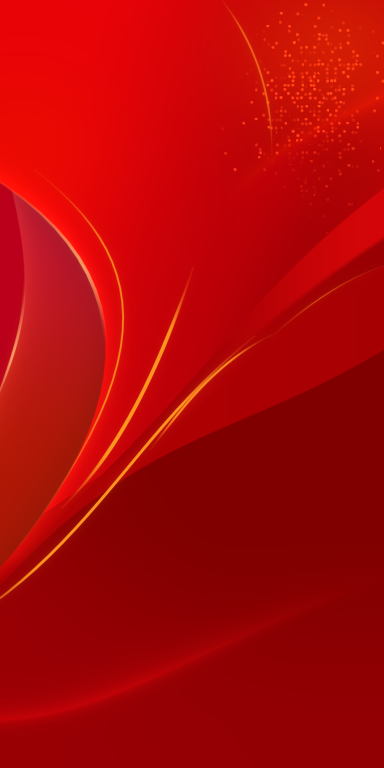
This background is drawn by a Shadertoy shader. Its source:

```glsl
// Flowing red silk folds with a glassy petal, gold threads and fine sparkle.

// Units: x runs 0..1 and y runs 0..2 from the lower left.
const vec3 SCARLET   = vec3(0.91, 0.01, 0.03);
const vec3 RED       = vec3(0.74, 0.00, 0.03);
const vec3 CRIMSON   = vec3(0.64, 0.00, 0.02);
const vec3 DEEP      = vec3(0.50, 0.00, 0.00);
const vec3 EMBER     = vec3(0.85, 0.14, 0.01);
const vec3 PETAL_TOP = vec3(0.76, 0.08, 0.17);
const vec3 PETAL_LOW = vec3(0.70, 0.09, 0.02);
const vec3 HOLLOW    = vec3(0.73, 0.00, 0.10);
const vec3 GOLD      = vec3(1.00, 0.58, 0.12);
const vec3 PALE_GOLD = vec3(1.00, 0.70, 0.42);
const int  SEGMENTS  = 24;
const float SPECK_CELL = 0.011;

float softness;

vec2 hash2(vec2 p) {
    vec3 q = fract(p.xyx * vec3(0.1031, 0.1030, 0.0973));
    q += dot(q, q.yzx + 33.33);
    return fract((q.xx + q.yz) * q.zy);
}

// Cubic passing through a, b, c, d at equal parameter steps.
vec2 cubicPoint(vec2 a, vec2 b, vec2 c, vec2 d, float t) {
    float s = 3.0 * t, s1 = s - 1.0, s2 = s - 2.0, s3 = s - 3.0;
    return -a * s1 * s2 * s3 / 6.0 + b * s * s2 * s3 / 2.0
         - c * s * s1 * s3 / 2.0 + d * s * s1 * s2 / 6.0;
}

// Signed distance (positive left of travel) and parameter along the cubic.
vec2 curve(vec2 p, vec2 a, vec2 b, vec2 c, vec2 d) {
    vec2 from = a, result = vec2(0.0);
    float nearest = 1e9;
    for (int i = 0; i < SEGMENTS; i++) {
        vec2 to = cubicPoint(a, b, c, d, float(i + 1) / float(SEGMENTS));
        vec2 e = to - from, q = p - from;
        float h = clamp(dot(q, e) / dot(e, e), 0.0, 1.0);
        float len = length(q - e * h);
        if (len < nearest) {
            nearest = len;
            float side = e.x * q.y - e.y * q.x < 0.0 ? -1.0 : 1.0;
            result = vec2(side * len, (float(i) + h) / float(SEGMENTS));
        }
        from = to;
    }
    return result;
}

float inside(float d) { return smoothstep(-softness, softness, d); }

float glow(vec2 p, vec2 centre, vec2 radius) {
    vec2 q = (p - centre) / radius;
    return exp(-dot(q, q));
}

// Thread with a crisp core, a faint halo and tapered ends.
float thread(vec2 k, float width) {
    float taper = smoothstep(0.0, 0.3, k.y) * smoothstep(1.0, 0.7, k.y);
    float w = width * (0.35 + 0.65 * taper);
    float core = 1.0 - smoothstep(w - softness * 0.5, w + softness, abs(k.x));
    return (core + 0.16 * exp(-abs(k.x) / 0.008)) * (0.12 + 0.88 * taper);
}

void mainImage(out vec4 fragColor, in vec2 fragCoord) {
    vec2 p = fragCoord / iResolution.xy * vec2(1.0, 2.0);
    softness = 1.0 / iResolution.x;

    // Upper silk, lit from the left and warm in the right corner
    vec3 col = mix(SCARLET, RED, smoothstep(0.1, 0.72, p.x + 0.3 * (1.6 - p.y)));
    col = mix(col, vec3(0.92, 0.05, 0.0), 0.7 * glow(p, vec2(0.06, 1.62), vec2(0.22, 0.2)));
    col = mix(col, EMBER, 0.8 * glow(p, vec2(0.88, 1.87), vec2(0.26, 0.22)));
    col = mix(col, vec3(0.62, 0.03, 0.0), 0.6 * glow(p, vec2(0.84, 1.56), vec2(0.18, 0.15)));

    // Fine sparkle, one random speck per cell
    vec2 cell = floor(p / SPECK_CELL), seed = hash2(cell);
    float speckDist = length(fract(p / SPECK_CELL) - 0.25 - 0.5 * seed) * SPECK_CELL;
    float speckArea = glow(p, vec2(0.81, 1.73), vec2(0.12, 0.18));
    float lit = step(1.0 - 0.65 * speckArea, hash2(cell + 71.0).x);
    col += vec3(0.36, 0.25, 0.10) * lit * seed.y * (1.0 - smoothstep(0.001, 0.001 + 2.0 * softness, speckDist));

    // Overlapping folds sweeping to the right
    vec2 fold = curve(p, vec2(0.36, 0.87), vec2(0.53, 1.34), vec2(0.70, 1.58), vec2(1.04, 1.77));
    vec3 foldColor = mix(RED, CRIMSON, smoothstep(0.03, 0.24, -fold.x));
    col = mix(col, foldColor, 0.85 * smoothstep(-0.004, 0.02, -fold.x) * smoothstep(1.0, 0.6, fold.y));
    col += vec3(0.10, 0.02, 0.0) * exp(-abs(fold.x) / 0.02) * smoothstep(0.4, 0.8, fold.y);
    vec2 bandTop = curve(p, vec2(0.34, 0.84), vec2(0.55, 1.07), vec2(0.76, 1.30), vec2(1.04, 1.54));
    vec2 bandLow = curve(p, vec2(0.32, 0.78), vec2(0.50, 0.98), vec2(0.72, 1.18), vec2(1.04, 1.41));
    vec3 bandColor = mix(CRIMSON, vec3(0.83, 0.02, 0.03), smoothstep(0.45, 1.0, p.x));
    col = mix(col, bandColor, inside(-bandTop.x));
    vec3 sheet = mix(vec3(0.71, 0.0, 0.02), vec3(0.60, 0.0, 0.01), smoothstep(0.4, 1.0, p.x));
    col = mix(col, sheet, smoothstep(-0.006, 0.012, -bandLow.x));
    vec2 veil = curve(p, vec2(0.43, 0.875), vec2(0.586, 1.01), vec2(0.781, 1.185), vec2(1.02, 1.315));
    col = mix(col, vec3(0.67, 0.0, 0.01), 0.8 * inside(-veil.x));

    // Dark lower cloth and its soft ridge
    vec2 hem = curve(p, vec2(-0.04, 0.43), vec2(0.326, 0.755), vec2(0.664, 0.922), vec2(1.042, 1.115));
    vec3 cloth = mix(vec3(0.62, 0.0, 0.02), DEEP, smoothstep(0.0, 0.6, p.x * 0.6 + 0.4 * p.y));
    cloth = mix(cloth, vec3(0.59, 0.0, 0.015), 0.8 * smoothstep(0.65, 0.1, p.y));
    vec2 ridge = curve(p, vec2(-0.026, 0.125), vec2(0.286, 0.19), vec2(0.625, 0.341), vec2(1.04, 0.51));
    float ridgeWidth = ridge.x > 0.0 ? 0.035 : 0.014;
    cloth += vec3(0.17, 0.01, 0.015) * exp(-abs(ridge.x) / ridgeWidth) * smoothstep(1.1, 0.3, ridge.y);
    col = mix(col, cloth, inside(-hem.x));

    // Glassy petal, its shining rim and the hollow behind it
    vec2 rim = curve(p, vec2(-0.04, 1.55), vec2(0.247, 1.245), vec2(0.229, 0.872), vec2(-0.065, 0.45));
    vec2 lip = curve(p, vec2(0.02, 1.55), vec2(0.0625, 1.31), vec2(0.044, 1.115), vec2(-0.04, 0.89));
    float rimLight = exp(-abs(rim.x) / 0.028) * smoothstep(0.02, 0.12, p.y - 0.45);
    col += vec3(0.16, 0.05, 0.02) * rimLight;
    vec3 petal = mix(PETAL_LOW, PETAL_TOP, smoothstep(0.75, 1.45, p.y));
    petal += vec3(0.10, 0.06, 0.03) * exp(-abs(lip.x) / 0.04);
    petal -= vec3(0.10, 0.0, 0.0) * exp(-abs(rim.x) / 0.06);
    petal = mix(petal, HOLLOW, inside(-lip.x));
    col = mix(col, petal, inside(-rim.x));
    col = mix(col, PALE_GOLD, 0.8 * thread(lip, 0.003) * smoothstep(0.35, 0.8, lip.y));
    col = mix(col, PALE_GOLD, 0.75 * thread(rim, 0.004) * smoothstep(0.48, 0.25, rim.y));

    // Gold threads
    vec2 halo = curve(p, vec2(0.091, 1.557), vec2(0.292, 1.318), vec2(0.294, 1.01), vec2(0.052, 0.581));
    vec2 arc = curve(p, vec2(0.568, 2.013), vec2(0.646, 1.89), vec2(0.693, 1.753), vec2(0.708, 1.596));
    vec2 streak = curve(p, vec2(0.503, 1.302), vec2(0.417, 1.076), vec2(0.307, 0.862), vec2(0.161, 0.677));
    vec2 sweep = curve(p, vec2(-0.15, 0.345), vec2(0.16, 0.585), vec2(0.40, 0.862), vec2(0.664, 1.125));
    vec2 strand = curve(p, vec2(0.391, 0.828), vec2(0.477, 0.938), vec2(0.578, 1.042), vec2(0.708, 1.128));
    float gold = 0.75 * thread(halo, 0.0018) + 0.55 * thread(arc, 0.0018) + 0.95 * thread(streak, 0.0042)
               + 0.95 * thread(sweep, 0.003) + 0.8 * thread(strand, 0.0022)
               + 0.5 * thread(veil, 0.001) * smoothstep(0.5, 0.8, veil.y);
    col = mix(col, GOLD, clamp(gold, 0.0, 1.0));
    fragColor = vec4(clamp(col, 0.0, 1.0), 1.0);
}
```
